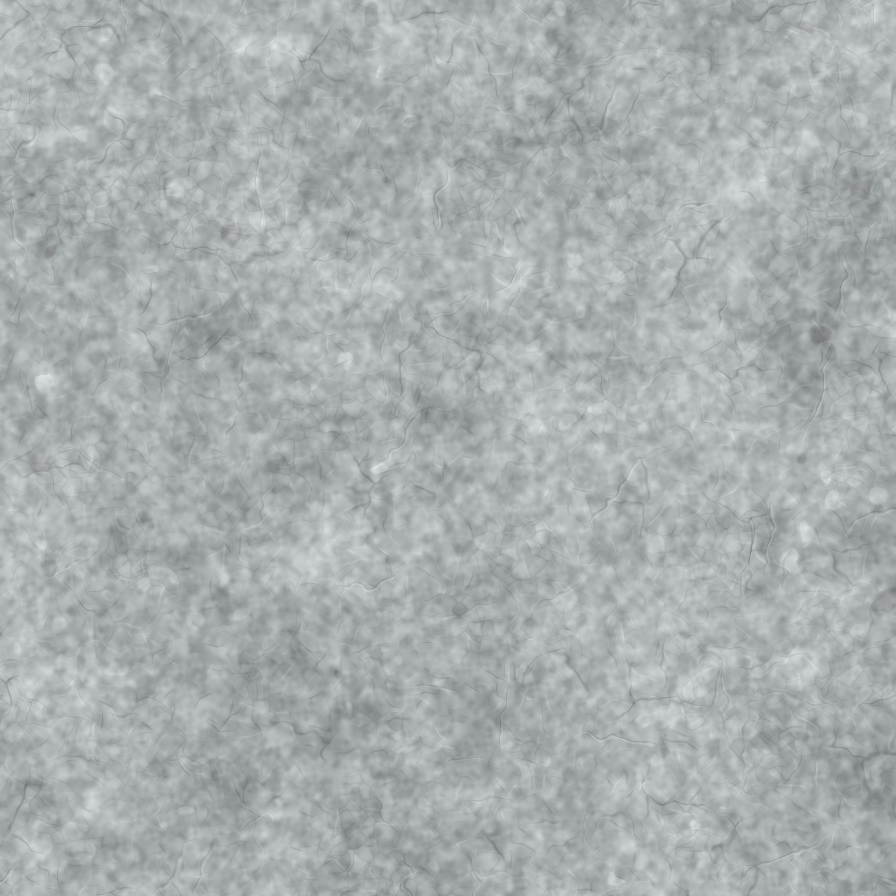
Reproduce this texture procedurally as a Shadertoy shader.

```glsl
// Weathered grey concrete: cloudy tone, crisp grit, broken cracks, scratches and small pebbles.

#define BASE_COLOR vec3(0.677, 0.698, 0.708)
#define STAIN_TINT vec3(0.012, 0.001, -0.006)
#define CLOUD_CONTRAST 0.19
#define MOTTLE_CONTRAST 0.12
#define GRIT_CONTRAST 0.22
#define FACET_CONTRAST 0.04
#define SMUDGE_DEPTH 0.05
#define CRACK_DEPTH 0.09
#define SCRATCH_DEPTH 0.085
#define PEBBLE_GAIN 0.075
#define CRACK_WIDTH 0.0018

vec3 hash3(vec2 p) {
    vec3 q = fract(vec3(p.xyx) * vec3(0.1031, 0.1030, 0.0973));
    q += dot(q, q.yxz + 33.33);
    return fract((q.xxy + q.yzz) * q.zyx);
}

float valueNoise(vec2 p) {
    vec2 i = floor(p), f = fract(p);
    f = f * f * (3.0 - 2.0 * f);
    float low = mix(hash3(i).x, hash3(i + vec2(1, 0)).x, f.x);
    float high = mix(hash3(i + vec2(0, 1)).x, hash3(i + vec2(1, 1)).x, f.x);
    return mix(low, high, f.y);
}

// Layered noise, normalised to 0..1; each layer is turned to hide the grid.
float layeredNoise(vec2 p, int layers) {
    float sum = 0.0, total = 0.0, gain = 1.0;
    for (int i = 0; i < layers; i++) {
        sum += gain * valueNoise(p);
        total += gain;
        gain *= 0.6;
        p = mat2(1.6, 1.2, -1.2, 1.6) * p + 17.3;
    }
    return sum / total;
}

// Cellular noise: nearest distance, second distance, two random values of the cell.
vec4 cellular(vec2 p) {
    vec2 base = floor(p);
    vec4 best = vec4(9.0, 9.0, 0.0, 0.0);
    for (int y = -1; y <= 1; y++)
    for (int x = -1; x <= 1; x++) {
        vec2 cell = base + vec2(x, y);
        vec3 rnd = hash3(cell);
        float d = length(cell + rnd.xy - p);
        if (d < best.x) best = vec4(d, best.x, rnd.z, fract(rnd.z * 57.0));
        else best.y = min(best.y, d);
    }
    return best;
}

// Thin lines along cell borders.
float borderLine(vec4 cell, float scale, float width) {
    return 1.0 - smoothstep(0.0, width, (cell.y - cell.x) * 0.5 / scale);
}

// Short tapered strokes, one per cell, at random angles.
float scratches(vec2 p, float scale, float width) {
    p *= scale;
    vec2 base = floor(p);
    float ink = 0.0;
    for (int y = -1; y <= 1; y++)
    for (int x = -1; x <= 1; x++) {
        vec2 cell = base + vec2(x, y);
        vec3 rnd = hash3(cell + 71.0);
        vec3 shape = hash3(cell + 139.0);
        float angle = 6.2832 * rnd.z;
        vec2 dir = vec2(cos(angle), sin(angle));
        vec2 d = p - cell - rnd.xy;
        float along = dot(d, dir) / mix(0.2, 0.85, shape.x);
        float across = abs(dot(d, vec2(-dir.y, dir.x))) / scale;
        float taper = max(1.0 - along * along, 0.0);
        float stroke = 1.0 - smoothstep(0.0, width * (0.5 + 0.5 * taper), across);
        ink = max(ink, stroke * sqrt(taper) * shape.y * shape.y);
    }
    return ink;
}

void mainImage(out vec4 fragColor, in vec2 fragCoord) {
    vec2 p = fragCoord / iResolution.y;
    float lineWidth = max(CRACK_WIDTH, 1.2 / iResolution.y);

    // Domain warps: wandering lines, ragged edges
    vec2 warp = vec2(layeredNoise(p * 14.0, 4), layeredNoise(p * 14.0 + 40.0, 4)) - 0.5;
    vec2 jag = vec2(valueNoise(p * 75.0 + 7.0), valueNoise(p * 75.0 + 51.0)) - 0.5;
    vec2 bent = p + 0.05 * warp + 0.006 * jag;
    vec2 rough = p + 0.022 * warp + 0.007 * jag;

    // Broad tone, dark smudges, grit and flat crumbs
    float cloud = layeredNoise(p * 4.0 + 3.0, 5) - 0.5;
    float mottle = layeredNoise(rough * 19.0 + 90.0, 3) - 0.5;
    float grit = layeredNoise(p * 88.0 + 11.0, 2) - 0.5;
    float smudge = smoothstep(0.57, 0.75, layeredNoise(p * 8.0 + 60.0, 4));
    vec4 crumb = cellular(rough * 62.0);
    float tone = CLOUD_CONTRAST * cloud + MOTTLE_CONTRAST * mottle + GRIT_CONTRAST * grit
               + FACET_CONTRAST * (crumb.z - 0.5) - SMUDGE_DEPTH * smudge;

    // Broken cracks and crumb outlines, in patches
    float crackMask = smoothstep(0.55, 0.72, layeredNoise(p * 17.0 + 25.0, 2));
    float crumbMask = smoothstep(0.42, 0.65, layeredNoise(p * 13.0 + 130.0, 3));
    float crack = crackMask * borderLine(cellular(bent * 11.0), 11.0, lineWidth * 1.2);
    tone -= CRACK_DEPTH * (crack + 0.4 * crumbMask * borderLine(crumb, 62.0, lineWidth));

    // Dark scratches in three sizes, with pale lips and pale flecks
    float marks = max(scratches(bent, 13.0, lineWidth), scratches(bent + 5.0, 27.0, lineWidth));
    marks = max(marks, 0.9 * scratches(rough + 9.0, 50.0, lineWidth));
    float lips = scratches(bent + vec2(-0.0018, 0.0022), 13.0, lineWidth * 1.3);
    lips = max(lips, scratches(rough + 3.0, 46.0, lineWidth * 1.1));
    tone += SCRATCH_DEPTH * (0.75 * lips - marks);

    // Pale pebbles and a few dark pits
    vec4 stone = cellular(rough * 26.0 + 8.0);
    float radius = mix(0.12, 0.36, stone.w);
    float body = 1.0 - smoothstep(radius - 0.08, radius + 0.03, stone.x);
    float pale = body * smoothstep(0.84, 0.98, stone.z);
    float pit = body * (1.0 - smoothstep(0.02, 0.06, stone.z));
    tone += PEBBLE_GAIN * (pale - pit);

    float stain = clamp(crack + pit + 0.4 * marks, 0.0, 1.0);
    fragColor = vec4(BASE_COLOR + tone + STAIN_TINT * stain, 1.0);
}
```
